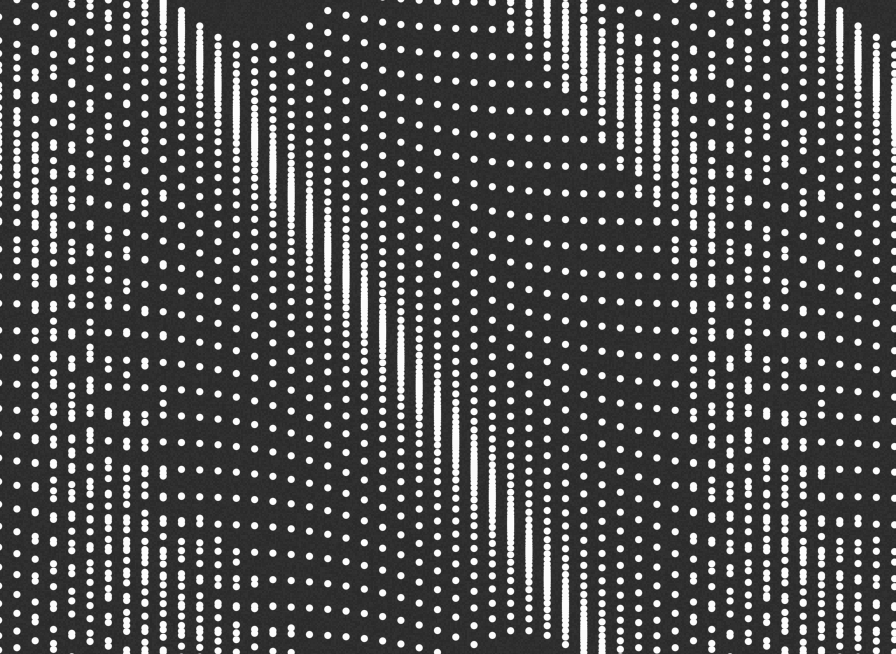
This pattern is drawn by a Shadertoy shader. Its source:

```glsl
#define COLUMNS 49.0
#define FIRST_COLUMN 0.925
#define WAVE_COLUMNS 36.0
#define ROWS 66
#define ROW_PITCH 0.75
#define TOP_ROW -5.87
#define SWING 8.42
#define DOT_RADIUS 0.195
#define GRAIN 0.035
#define INK vec3(0.99)
#define GROUND vec3(0.18)

const float TAU = 6.2831853;

float hash(vec2 p) {
    vec3 q = fract(p.xyx * 0.1031);
    q += dot(q, q.yzx + 33.33);
    return fract((q.x + q.y) * q.z);
}

// Vertical distance to the nearest dot of the travelling compression wave
float waveDistance(float column, float y) {
    float nearest = 1e3;
    for (int k = 0; k < ROWS; k++) {
        float row = float(k);
        float phase = TAU * (column - 13.0 - 0.5 * row) / WAVE_COLUMNS;
        float dotY = TOP_ROW + ROW_PITCH * row + SWING * cos(phase);
        nearest = min(nearest, abs(y - dotY));
    }
    return nearest;
}

// A diagonal cluster that loosens from column to column until it disperses
float clusterDistance(float column, float y, float tightness, float lastStep) {
    float age = mod(column - 25.0, WAVE_COLUMNS) - 4.0;
    if (age > lastStep) return 1e3;
    float spacing = tightness + pow(max(age, 0.0) / 11.0, 4.0);
    float center = 0.3 + 1.2 * age;
    float nearest = 1e3;
    for (int k = -8; k <= 8; k++) {
        float n = float(k);
        float dotY = center + spacing * n * (1.0 + 0.01 * n * n);
        nearest = min(nearest, abs(y - dotY));
    }
    return nearest;
}

void mainImage(out vec4 fragColor, in vec2 fragCoord) {
    // One unit is the column pitch; y runs down from the top edge
    float pixel = COLUMNS / iResolution.x;
    vec2 p = vec2(fragCoord.x, iResolution.y - fragCoord.y) * pixel;
    float column = floor(p.x - FIRST_COLUMN + 0.5);
    float dx = p.x - FIRST_COLUMN - column;

    // Main wave, loosening cluster and its half-turn counterpart
    float dy = waveDistance(column, p.y);
    dy = min(dy, clusterDistance(column, p.y, 0.26, 15.0));
    dy = min(dy, clusterDistance(40.0 - column, 36.4 - p.y, 0.5, 10.0));

    float d = length(vec2(dx, dy)) - DOT_RADIUS;
    float coverage = 1.0 - smoothstep(-0.75 * pixel, 0.75 * pixel, d);

    // Fine grain on the dark ground
    float grain = hash(floor(p * 512.0 / COLUMNS)) - 0.5;
    vec3 color = mix(GROUND + GRAIN * grain, INK, coverage);
    fragColor = vec4(color, 1.0);
}
```
